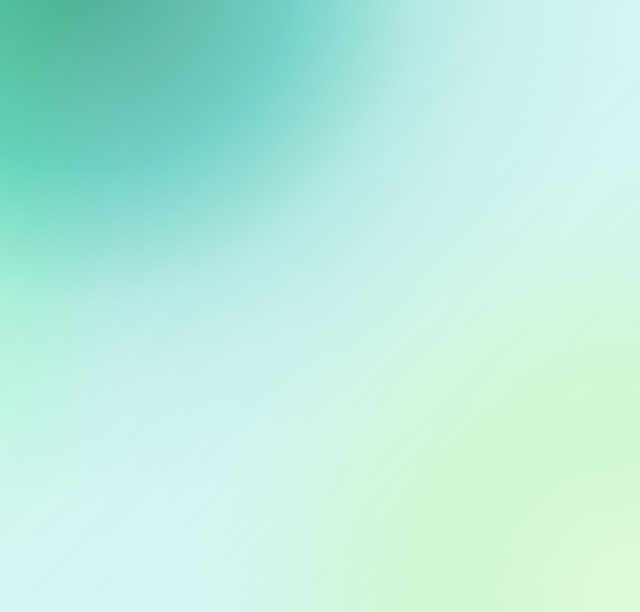
A WebGL 1 fragment shader for this background:

```glsl
precision highp float;
// Soft mint backdrop: a deep teal disc glows from the upper left and a lime
// glow from the lower right, over pale aqua. Each glow is a radial colour ramp,
// finished with a mint wash at the left and faint diagonal gradient-noise streaks.

uniform vec2 u_resolution;

// Positions and radii are in canvas heights, origin at the lower left.
const vec2 TEAL_CENTER = vec2(0.136, 1.068);
const vec2 LIME_CENTER = vec2(1.033, 0.022);

// Teal ramp, from its centre outwards
const vec3 TEAL_CORE = vec3(0.32, 0.69, 0.60);
const vec3 TEAL_BODY = vec3(0.40, 0.75, 0.69);
const vec3 TEAL_RIM  = vec3(0.45, 0.82, 0.78);
const vec3 AQUA_NEAR = vec3(0.61, 0.88, 0.85);
const vec3 AQUA_MID  = vec3(0.72, 0.92, 0.90);
const vec3 AQUA_FAR  = vec3(0.78, 0.94, 0.925);
const vec3 PALE_AQUA = vec3(0.835, 0.96, 0.95);

// Lime ramp
const vec3 LIME_CORE = vec3(0.87, 0.985, 0.845);
const vec3 LIME_BODY = vec3(0.82, 0.97, 0.82);
const float LIME_CORE_RADIUS = 0.27;
const float LIME_FADE_RADIUS = 0.75;

// Left wash and streaks
const vec3 MINT_SHIFT = vec3(-0.05, 0.015, -0.045);
const float MINT_WIDTH = 0.22;
const vec2 STREAK_AXIS = vec2(0.68, 0.733);
const vec2 STREAK_SCALE = vec2(3.0, 42.0);
const float STREAK_STRENGTH = 0.006;

float ramp(float from, float to, float x) {
  return clamp((x - from) / (to - from), 0.0, 1.0);
}

// Pseudo-random unit gradient for a lattice cell
vec2 cellGradient(vec2 cell) {
  float angle = 6.2832 * fract(sin(dot(cell, vec2(127.1, 311.7))) * 43758.5);
  return vec2(cos(angle), sin(angle));
}

float gradientNoise(vec2 p) {
  vec2 cell = floor(p);
  vec2 f = p - cell;
  vec2 u = f * f * f * (f * (f * 6.0 - 15.0) + 10.0);
  vec2 e = vec2(1.0, 0.0);
  float a = dot(cellGradient(cell), f);
  float b = dot(cellGradient(cell + e.xy), f - e.xy);
  float c = dot(cellGradient(cell + e.yx), f - e.yx);
  float d = dot(cellGradient(cell + e.xx), f - e.xx);
  return mix(mix(a, b, u.x), mix(c, d, u.x), u.y);
}

// Dark disc with a brighter rim, then a long fade to pale aqua
vec3 tealGlow(float r) {
  vec3 color = mix(TEAL_CORE, TEAL_BODY, ramp(0.04, 0.20, r));
  color = mix(color, TEAL_RIM, ramp(0.20, 0.355, r));
  color = mix(color, AQUA_NEAR, ramp(0.345, 0.475, r));
  color = mix(color, AQUA_MID, ramp(0.475, 0.565, r));
  color = mix(color, AQUA_FAR, ramp(0.565, 0.68, r));
  return mix(color, PALE_AQUA, ramp(0.68, 0.90, r));
}

void main() {
  vec2 p = gl_FragCoord.xy / u_resolution.y;

  vec3 color = tealGlow(distance(p, TEAL_CENTER));

  // Mint wash along the left side, fading towards the bottom
  float wash = 1.0 - smoothstep(0.0, MINT_WIDTH, p.x);
  color += MINT_SHIFT * wash * smoothstep(0.02, 0.45, p.y);

  // Lime glow
  float limeRadius = distance(p, LIME_CENTER);
  vec3 lime = mix(LIME_CORE, LIME_BODY, smoothstep(0.0, LIME_CORE_RADIUS, limeRadius));
  color = mix(lime, color, smoothstep(LIME_CORE_RADIUS, LIME_FADE_RADIUS, limeRadius));

  // Faint streaks stretched along the rising diagonal
  vec2 across = vec2(-STREAK_AXIS.y, STREAK_AXIS.x);
  vec2 streak = vec2(dot(p, STREAK_AXIS), dot(p, across)) * STREAK_SCALE;
  color += STREAK_STRENGTH * gradientNoise(streak);

  gl_FragColor = vec4(color, 1.0);
}
```
